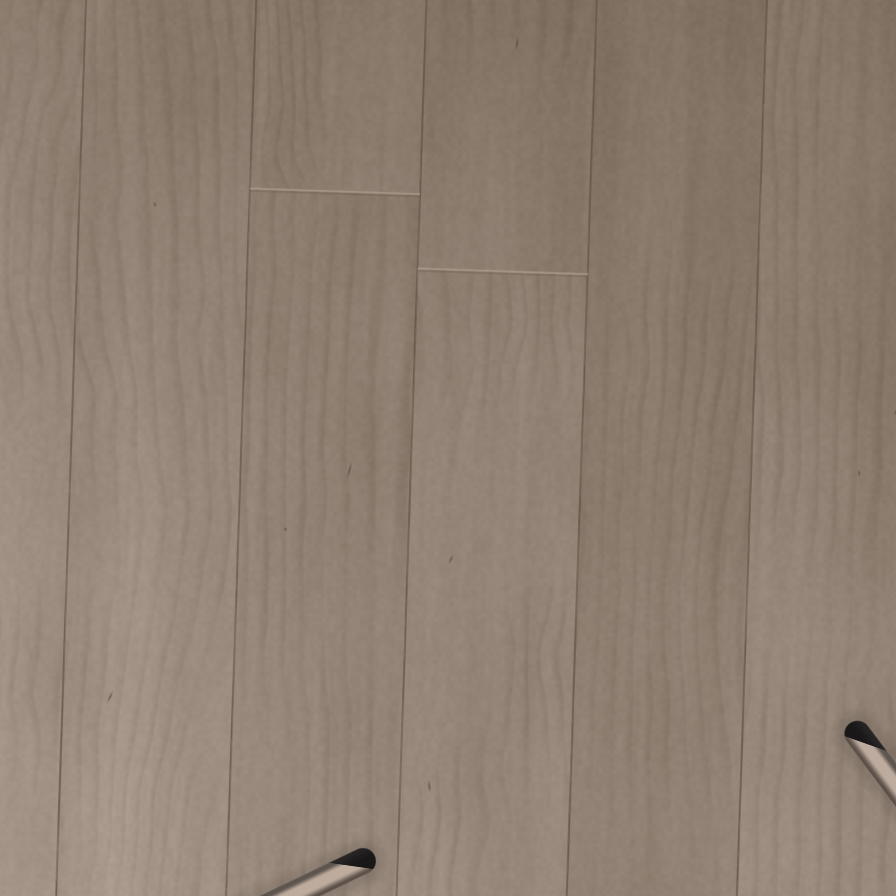
A WebGL 1 fragment shader for this texture:

```glsl
precision highp float;

uniform vec2 u_resolution;

float hash(vec2 p) {
  vec3 q = fract(vec3(p.xyx) * 0.1031);
  q += dot(q, q.yzx + 33.33);
  return fract((q.x + q.y) * q.z);
}

float noise(vec2 p) {
  vec2 i = floor(p), f = fract(p);
  f = f * f * (3.0 - 2.0 * f);
  return mix(mix(hash(i), hash(i + vec2(1.0, 0.0)), f.x),
             mix(hash(i + vec2(0.0, 1.0)), hash(i + 1.0), f.x), f.y);
}

// Tone offset of the wood; x runs across a board, y along it
float woodGrain(vec2 p, float seed) {
  vec2 s = vec2(seed * 7.3 + 40.0, seed * 3.7 + 60.0);
  float swirl = noise(p * vec2(1.3, 2.4) + s) + 0.15 * noise(p * vec2(4.0, 16.0) + s);
  float ring = fract(p.x * 8.0 + swirl * mix(2.0, 7.0, hash(s)));
  float ringLine = smoothstep(0.45, 0.85, ring) * (1.0 - smoothstep(0.85, 1.0, ring));
  float tone = -0.030 * ringLine * smoothstep(0.2, 0.8, noise(p * vec2(2.0, 5.0) + s.yx));
  tone += 0.048 * (noise(p * vec2(2.6, 0.8) + s) - 0.5);
  tone += 0.018 * (noise(p * vec2(10.0, 2.5) + s) - 0.5);
  tone += 0.016 * (noise(p * vec2(32.0, 10.0) + s) - 0.5);
  tone += 0.024 * (noise(p * vec2(1.6, 9.0) + s.yx) - 0.5);
  return tone + 0.016 * (noise(p * vec2(40.0, 110.0) + s) - 0.5);
}

// Sparse dark mineral flecks, at most one per cell of a board
float fleck(vec2 p, float seed, float aa) {
  vec2 cell = vec2(seed + 50.0, floor(p.y * 11.0));
  vec2 center = vec2(0.15 + 0.7 * hash(cell + 3.1), 0.3 + 0.4 * hash(cell + 8.7));
  vec2 d = (vec2(p.x, fract(p.y * 11.0)) - center) * vec2(0.19, 0.091);
  d.x -= d.y * (hash(cell + 5.3) - 0.3) * 0.6;
  float len = mix(0.002, 0.009, hash(cell + 1.9));
  float dist = length(d * vec2(1.0, 0.0018 / len)) - 0.0012;
  float soft = 0.0006 + 0.5 * aa;
  return (1.0 - smoothstep(-soft, soft, dist)) * step(0.7, hash(cell));
}

// Metal furniture leg with a rubber foot and a soft shadow
vec3 drawLeg(vec3 base, vec2 p, vec2 foot, vec2 dir, float aa) {
  vec2 q = p - foot;
  vec2 side = vec2(-dir.y, dir.x);
  side *= sign(side.y);
  float along = dot(q, dir), across = dot(q, side);
  float dist = length(vec2(min(along, 0.0), across)) - 0.0145;
  base *= 1.0 - 0.10 * (1.0 - smoothstep(0.0, 0.020, dist));
  vec3 metal = mix(vec3(0.36, 0.31, 0.28), vec3(0.74, 0.67, 0.62),
                   smoothstep(-0.013, -0.004, across));
  metal *= 1.0 - 0.5 * smoothstep(0.004, 0.011, across);
  vec3 rubber = vec3(0.10, 0.09, 0.09) + 0.05 * smoothstep(0.0, 0.014, across);
  vec3 leg = mix(rubber, metal, smoothstep(-aa, aa, along - 0.013 - 1.5 * across));
  return mix(base, leg, 1.0 - smoothstep(-aa, aa, dist));
}

void main() {
  vec2 uv = gl_FragCoord.xy / u_resolution;
  float aa = 1.0 / min(u_resolution.x, u_resolution.y);

  // Slightly turned plank layout
  vec2 p = vec2(uv.x - 0.0625 - 0.0335 * uv.y, uv.y + 0.0335 * uv.x);
  float column = floor(p.x / 0.190);
  float across = fract(p.x / 0.190);

  // Two neighbouring columns carry stepped end joints
  float hasJoint = step(0.5, column) * step(column, 2.5);
  float jointY = mix(3.0, 0.799 - 0.083 * (column - 1.0), hasJoint);
  float board = column + 17.0 * step(jointY, p.y);

  // Wood under room light that fades to the top and right
  float tone = woodGrain(vec2(across, p.y), board);
  tone += 0.018 * (hash(vec2(board + 30.0, 4.0)) - 0.5);
  tone += 0.075 * (0.5 - uv.x) + 0.075 * (0.5 - uv.y);
  tone += 0.035 * (noise(uv * 3.0 + 5.0) - 0.5);
  tone += 0.020 * (noise(uv * 230.0) - 0.5);
  vec3 color = vec3(0.574, 0.512, 0.460) + tone * vec3(1.0, 0.97, 1.03);
  color = mix(color, vec3(0.32, 0.27, 0.24), 0.6 * fleck(vec2(across, p.y), board, aa));

  // Long seams, fine and partly worn
  float seamDist = min(across, 1.0 - across) * 0.190;
  float seam = 1.0 - smoothstep(0.0003, 0.0014 + 0.5 * aa, seamDist);
  float wear = 0.40 + 0.35 * noise(vec2(column * 5.0 + 20.0, p.y * 20.0));
  color = mix(color, vec3(0.36, 0.30, 0.26), wear * seam);

  // End joints: a light edge above a thin shadow
  float jointDist = p.y - jointY;
  float edge = 1.0 - smoothstep(0.0, 0.0015 + 0.5 * aa, abs(jointDist));
  float shade = 1.0 - smoothstep(0.0, 0.0015 + 0.5 * aa, abs(jointDist + 0.0026));
  color = mix(color, vec3(0.42, 0.35, 0.30), 0.35 * shade);
  color = mix(color, vec3(0.69, 0.62, 0.56), 0.7 * edge);

  color = drawLeg(color, uv, vec2(0.405, 0.039), vec2(-0.902, -0.432), aa);
  color = drawLeg(color, uv, vec2(0.957, 0.181), vec2(0.600, -0.800), aa);

  gl_FragColor = vec4(color, 1.0);
}
```
